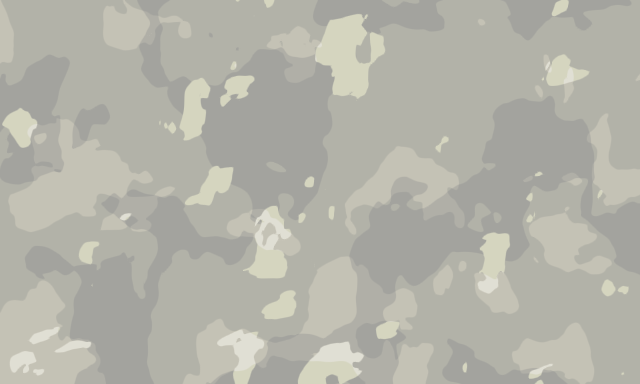
Reproduce this pattern procedurally as a WebGL 2 fragment shader.

```glsl
#version 300 es
precision highp float;

uniform vec2 u_resolution;
out vec4 fragColor;

const vec3 BASE_GREY = vec3(0.70, 0.70, 0.66);
const vec3 DARK_GREY = vec3(0.64, 0.64, 0.62);
const vec3 TAN = vec3(0.77, 0.76, 0.71);
const vec3 CREAM = vec3(0.835, 0.835, 0.75);
const vec3 PALE = vec3(0.88, 0.875, 0.83);

const float FIELD_DEVIATION = 0.16;

vec2 hash2(vec2 p, float seed) {
    vec2 q = vec2(dot(p, vec2(127.1, 311.7)), dot(p, vec2(269.5, 183.3)));
    return fract(sin(q + seed * 17.3) * 43758.5453);
}

vec2 rotate(vec2 p, float angle) {
    float c = cos(angle);
    float s = sin(angle);
    return vec2(c * p.x + s * p.y, c * p.y - s * p.x);
}

// Evenly spread values keep the shares of each layer stable
float cellValue(vec2 cell, float seed) {
    float spread = dot(cell, vec2(0.755, -0.570));
    return fract(spread + 0.4 * hash2(cell + 41.0, seed).x + seed * 0.37);
}

// Smooth cellular noise: neighbouring cell values blended by distance
float cellNoise(vec2 p, float seed) {
    vec2 home = floor(p);
    float total = 0.0;
    float weightSum = 0.0;
    for (int y = -1; y <= 1; y++) {
        for (int x = -1; x <= 1; x++) {
            vec2 cell = home + vec2(x, y);
            vec2 offset = cell + 0.1 + 0.8 * hash2(cell, seed) - p;
            float weight = exp(-6.0 * dot(offset, offset));
            total += weight * cellValue(cell, seed);
            weightSum += weight;
        }
    }
    return total / weightSum;
}

// Layered sines bend the cell borders
vec2 warp(vec2 p, float seed) {
    p += 0.14 * sin(2.3 * p.yx + vec2(seed, seed * 1.7));
    return p + 0.05 * sin(6.1 * p.yx + vec2(seed * 2.1, seed));
}

// Three octaves, centred on zero with about unit deviation
float blotchField(vec2 p, float seed) {
    p = warp(p, seed);
    float sum = 0.60 * cellNoise(p, seed);
    sum += 0.28 * cellNoise(rotate(p, 0.7) * 2.3, seed + 1.0);
    sum += 0.12 * cellNoise(rotate(p, 1.9) * 5.3, seed + 2.0);
    return (sum - 0.5) / FIELD_DEVIATION;
}

float coverage(float field, float threshold) {
    float edge = max(0.7 * fwidth(field), 0.0001);
    return smoothstep(-edge, edge, field - threshold);
}

void main() {
    vec2 uv = gl_FragCoord.xy / u_resolution.y;

    // Broad patches: tan tends to avoid the dark areas
    float darkField = blotchField(rotate(uv, 0.4) * 4.3, 3.0);
    float tanField = blotchField(rotate(uv, -0.5) * 4.7 + 9.0, 8.0);
    tanField = 0.866 * tanField - 0.5 * darkField;

    // Small flecks, stretched along the rising diagonal
    vec2 fleckPos = rotate(uv, 0.85) * vec2(6.2, 8.4);
    float fleckField = blotchField(fleckPos + 5.0, 14.0);

    float darkMask = coverage(darkField, 0.60);
    float tanMask = coverage(tanField, 0.68);
    float fleckMask = coverage(fleckField, 1.41);

    // Translucent overlaps
    vec3 color = mix(BASE_GREY, DARK_GREY, darkMask);
    color = mix(color, TAN, tanMask * (1.0 - 0.6 * darkMask));
    color = mix(color, mix(CREAM, PALE, tanMask), fleckMask);

    fragColor = vec4(color, 1.0);
}
```
